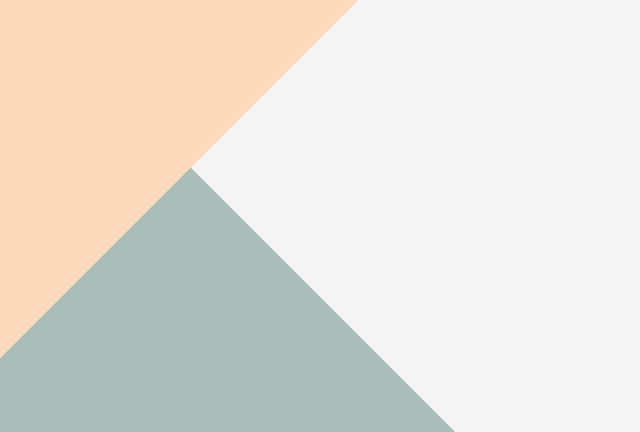
Give the GLSL for this background, as a Shadertoy shader.

```glsl
// Flat geometric background: a peach corner and a sage wedge meeting on pale grey.

#define PALE_GREY vec3(0.957, 0.957, 0.957)
#define PEACH     vec3(0.988, 0.851, 0.725)
#define SAGE      vec3(0.663, 0.741, 0.729)
#define APEX      vec2(0.4417, 0.6120) // meeting point, in canvas heights

// Signed distance to the line through APEX; negative on the side away from the normal
float edgeDistance(vec2 p, vec2 normal) {
    return dot(p - APEX, normalize(normal));
}

// Coverage of the negative side, smoothed over one pixel
float coverage(float dist) {
    return clamp(0.5 - dist * iResolution.y, 0.0, 1.0);
}

void mainImage(out vec4 fragColor, in vec2 fragCoord) {
    vec2 p = fragCoord / iResolution.y;

    // Sage lies below the falling diagonal, peach above the rising one
    float sageMask = coverage(edgeDistance(p, vec2(1.0, 1.0)));
    float peachMask = coverage(edgeDistance(p, vec2(1.0, -1.0)));

    // Peach overlaps sage to leave a clean shared edge
    vec3 color = mix(PALE_GREY, SAGE, sageMask);
    color = mix(color, PEACH, peachMask);
    fragColor = vec4(color, 1.0);
}
```
